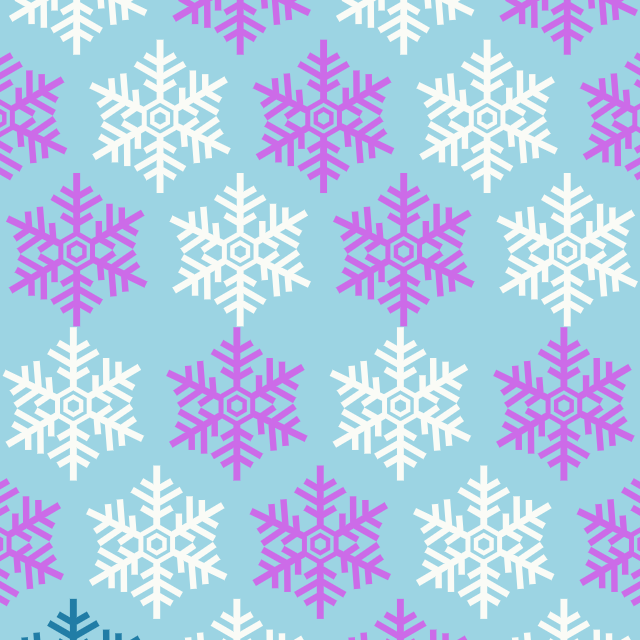
Give the GLSL for this pattern, as a WebGL 1 fragment shader.

```glsl
precision highp float;
// Staggered rows of white and violet snowflakes on pale blue, with one teal flake.
uniform vec2 u_resolution;

#define FLAKE_RADIUS 0.1198
#define COLUMN_STEP 0.2555
#define ROW_STEP 0.2122
#define TILE_SHIFT vec2(-0.0052, 0.6654)
#define FIRST_CENTRE vec2(0.1198, -0.0313)
#define STEM_HALF 0.045
#define BRANCH_HALF 0.042
#define SKY vec3(0.61, 0.83, 0.89)
#define WHITE vec3(0.98, 0.985, 0.965)
#define VIOLET vec3(0.80, 0.42, 0.91)
#define TEAL vec3(0.13, 0.49, 0.65)

float box(vec2 p, vec2 halfSize) {
  vec2 d = abs(p) - halfSize;
  return max(d.x, d.y);
}

// Square-ended branch leaving the stem at 60 degrees.
float branch(vec2 p, float root, float len) {
  p.x -= root;
  vec2 along = vec2(0.5, 0.866);
  vec2 q = vec2(dot(p, along), p.x * along.y - p.y * along.x);
  return box(q - vec2(0.5 * len, 0.0), vec2(0.5 * len, BRANCH_HALF));
}

// Two opposite arms, folded onto one quadrant.
float armPair(vec2 p, float degrees) {
  float a = radians(degrees);
  vec2 dir = vec2(cos(a), sin(a));
  vec2 q = abs(vec2(dot(p, dir), p.x * dir.y - p.y * dir.x));
  float d = box(q - vec2(0.61, 0.0), vec2(0.39, STEM_HALF));
  d = min(d, branch(q, 0.337, 0.228));
  d = min(d, branch(q, 0.500, 0.370));
  return min(d, branch(q, 0.685, 0.228));
}

// Pointed-top hexagon core: outer ring, thin gap, inner ring, open centre.
float core(vec2 p) {
  p = abs(p);
  float h = max(p.x, 0.5 * p.x + 0.866 * p.y);
  float d = max(h - 0.239, 0.022 - abs(h - 0.152));
  return max(d, 0.072 - h);
}

// The slanted arms are slightly uneven, and the upright pair sits a little high.
float snowflake(vec2 p) {
  float d = armPair(p - vec2(0.0, 0.025), 90.0);
  d = min(d, armPair(p, 30.5));
  d = min(d, armPair(p, 154.5));
  return min(d, core(p));
}

void main() {
  vec2 p = gl_FragCoord.xy / u_resolution.y;
  p.y = 1.0 - p.y;
  float pixel = 1.0 / (u_resolution.y * FLAKE_RADIUS);
  vec3 color = SKY;

  // Rows run downward in groups of three; each group drifts slightly left.
  for (int i = 0; i < 6; i++) {
    float row = float(i);
    float group = floor((row + 0.5) / 3.0);
    float line = row - 3.0 * group;
    float middle = 1.0 - abs(line - 1.0);
    vec2 centre = FIRST_CENTRE + group * TILE_SHIFT;
    centre += vec2(0.51 * COLUMN_STEP * middle, ROW_STEP * line + 0.0039 * middle);

    float column = floor((p.x - centre.x) / COLUMN_STEP + 0.5);
    centre.x += column * COLUMN_STEP;
    vec2 q = (p - centre) / FLAKE_RADIUS;
    q.y = -q.y;

    // Colours alternate along each row; one flake is the odd one out.
    float alternate = mod(column + step(1.5, line), 2.0);
    vec3 tint = mix(WHITE, VIOLET, step(0.5, alternate));
    if (i == 5 && abs(column) < 0.5) tint = TEAL;

    float cover = clamp(0.5 - snowflake(q) / pixel, 0.0, 1.0);
    color = mix(color, tint, cover);
  }
  gl_FragColor = vec4(color, 1.0);
}
```
